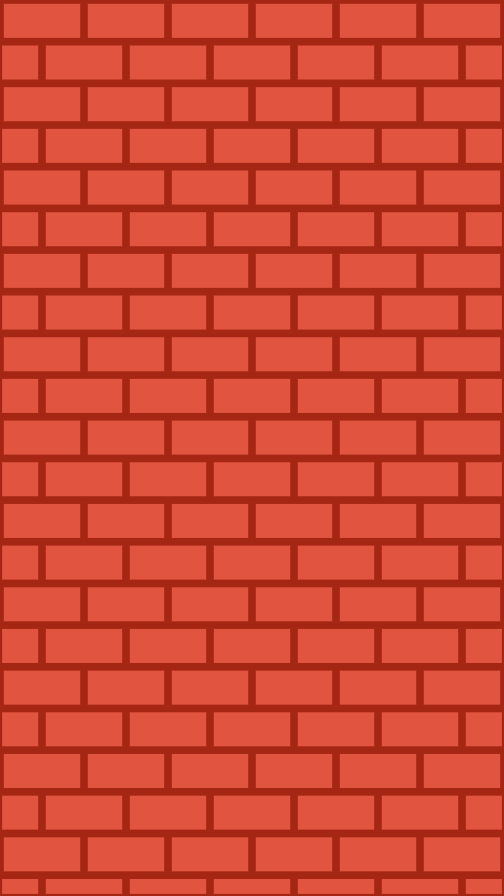
Reproduce this pattern procedurally as a WebGL 1 fragment shader.

```glsl
precision highp float;
// Flat red brick wall in running bond: six bricks across, 21.5 courses down.
// Each course is a repeated cell, and a box distance separates brick from
// mortar; a thin mortar frame closes the canvas edges.

uniform vec2 u_resolution;

// Signed distance to an axis-aligned box, without rounded corners.
float boxDistance(vec2 p, vec2 halfSize) {
  vec2 d = abs(p) - halfSize;
  return max(d.x, d.y);
}

void main() {
  // One unit is the canvas width; y runs down from the top edge.
  float pixel = 1.0 / u_resolution.x;
  vec2 canvas = vec2(1.0, u_resolution.y * pixel);
  vec2 p = gl_FragCoord.xy * pixel;
  p.y = canvas.y - p.y;

  // Running bond: every second course shifts by half a brick.
  vec2 cellSize = canvas / vec2(6.0, 21.5);
  vec2 grid = p / cellSize;
  grid.x += 0.5 * mod(floor(grid.y), 2.0);
  vec2 local = (fract(grid) - 0.5) * cellSize;

  // Bricks are inset by half a joint, then clipped by the frame.
  float brick = boxDistance(local, 0.5 * cellSize - 0.0076);
  float inner = boxDistance(p - 0.5 * canvas, 0.5 * canvas - 0.0042);
  float coverage = clamp(0.5 - max(brick, inner) / pixel, 0.0, 1.0);

  vec3 mortarColor = vec3(0.65, 0.15, 0.08);
  vec3 brickColor = vec3(0.88, 0.33, 0.25);
  gl_FragColor = vec4(mix(mortarColor, brickColor, coverage), 1.0);
}
```
